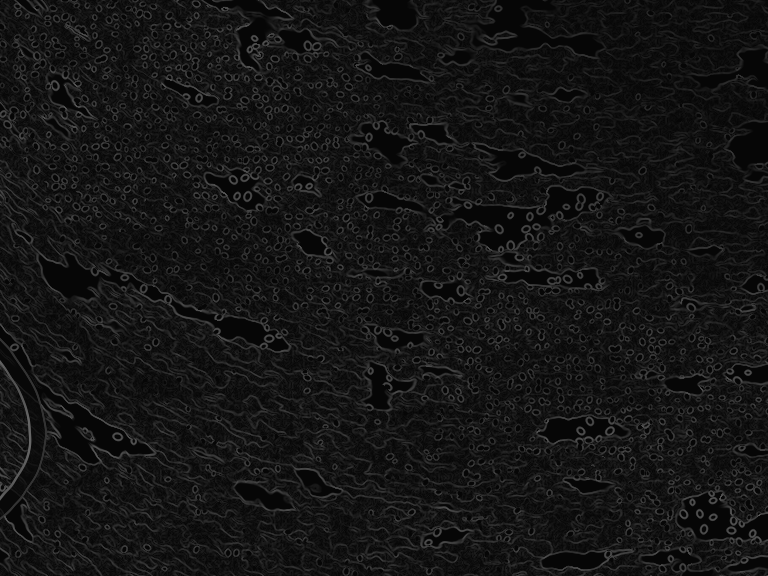
This texture is drawn by a Shadertoy shader. Its source:

```glsl
// Dark edge-filtered tissue section: ring cells, wavy fibres, black gaps and a vein.

const float EDGE_STEP = 0.0016;            // half width of the edge filter
const float EDGE_GAIN = 1.75;
const float FLOOR_TONE = 0.022;
const float PEAK_TONE = 0.34;
const float CELL_SIZE = 0.0175;
const float GAP_LEVEL = 0.37;
const vec2 CLUMP_FREQ = vec2(9.0, 21.0);
const vec2 FIBRE_FREQ = vec2(32.0, 74.0);
const float GRAIN_FREQ = 170.0;
const float GRAIN_AMOUNT = 0.36;
const float VEIN_WIDTH = 0.027;

float hash(vec2 p) {
    vec3 a = fract(p.xyx * 0.1031);
    a += dot(a, a.yzx + 33.33);
    return fract((a.x + a.y) * a.z);
}

float noise(vec2 p) {
    vec2 i = floor(p), f = fract(p);
    f = f * f * (3.0 - 2.0 * f);
    return mix(mix(hash(i), hash(i + vec2(1, 0)), f.x),
               mix(hash(i + vec2(0, 1)), hash(i + vec2(1, 1)), f.x), f.y);
}

float fbm(vec2 p, int octaves) {
    float sum = 0.0, total = 0.0, amp = 1.0;
    for (int i = 0; i < octaves; i++) {
        sum += amp * noise(p);
        total += amp;
        amp *= 0.5;
        p = p * 2.03 + 17.3;
    }
    return sum / total;
}

// Bends the layers: steep at the left, nearly level at the right
vec2 flow(vec2 p) {
    float bend = 0.42 * exp(-2.0 * p.x) + 0.07 * p.x * p.x * (1.0 - p.y);
    return vec2(p.x, p.y - bend);
}

// 1 in the fibrous areas, 0 along the diagonal band of loose cells
float fibreZone(vec2 p) {
    float band = abs(dot(p - vec2(0.50, 0.69), normalize(vec2(0.5, 0.75))));
    return smoothstep(0.10, 0.34, band + 0.22 * (noise(p * 6.0) - 0.5));
}

// Scattered oval discs
float cells(vec2 p, float density) {
    vec2 g = p / CELL_SIZE, id = floor(g);
    float cover = 0.0;
    for (int y = -1; y <= 1; y++)
    for (int x = -1; x <= 1; x++) {
        vec2 c = id + vec2(x, y);
        float pick = hash(c + 5.7);
        vec2 d = g - c - 0.15 - 0.7 * vec2(hash(c), hash(c + 41.3));
        float turn = 6.2832 * hash(c + 83.1);
        d = mat2(cos(turn), -sin(turn), sin(turn), cos(turn)) * d;
        float r = length(d * vec2(1.0, 1.35)) - mix(0.27, 0.46, hash(c + 12.9));
        cover = max(cover, step(pick, density) * (1.0 - smoothstep(-0.1, 0.1, r)));
    }
    return cover;
}

// Density of the tissue before edge filtering
float tissue(vec2 p, float fibre) {
    vec2 q = flow(p);
    vec2 ragged = q + 0.010 * (vec2(noise(p * 75.0), noise(p * 75.0 + 31.0)) - 0.5);
    float clump = fbm(ragged * CLUMP_FREQ, 3);
    float solid = smoothstep(GAP_LEVEL - 0.02, GAP_LEVEL + 0.02, clump);
    float strand = smoothstep(0.40, 0.60, fbm(ragged * FIBRE_FREQ, 2));
    float grain = fbm(p * GRAIN_FREQ, 2) - 0.5;
    float body = 0.40 + 0.36 * strand * mix(0.55, 1.0, fibre) + GRAIN_AMOUNT * grain;
    float density = mix(0.75, 0.16, fibre) * mix(0.45, 1.0, solid);
    return max(solid * body, 0.80 * cells(p, density));
}

// Signed distance to the outer wall of the vein
float veinWall(vec2 p) {
    float y = p.y - 0.24;
    float k = y < 0.0 ? 4.0 : 2.7;
    float slope = 2.0 * k * y;
    return (p.x - 0.08 + k * y * y) / sqrt(1.0 + slope * slope);
}

float line(float d, float width) {
    return 1.0 - smoothstep(0.3 * width, width, abs(d));
}

void mainImage(out vec4 fragColor, in vec2 fragCoord) {
    vec2 p = fragCoord / iResolution.y;
    float fibre = fibreZone(p);

    // Edge filter
    vec2 e = vec2(EDGE_STEP, 0.0);
    float edge = length(vec2(tissue(p + e.xy, fibre) - tissue(p - e.xy, fibre),
                             tissue(p + e.yx, fibre) - tissue(p - e.yx, fibre)));

    // Uneven contrast, faint toward the upper right
    float fade = smoothstep(0.55, 1.1, p.x) * smoothstep(0.35, 0.85, p.y);
    float gain = mix(0.78, 1.12, noise(p * 9.0)) * (1.0 - 0.38 * fade);
    float tone = FLOOR_TONE + PEAK_TONE * gain * (1.0 - exp(-EDGE_GAIN * edge));

    // Vein: dark wall between two pale lines
    float wall = veinWall(p) + 0.004 * (noise(p * 40.0) - 0.5);
    float inside = smoothstep(-VEIN_WIDTH - 0.002, -VEIN_WIDTH + 0.002, wall)
                 * (1.0 - smoothstep(-0.002, 0.002, wall));
    tone = mix(tone, 0.03 + 0.25 * (tone - FLOOR_TONE), inside);
    tone = max(tone, 0.20 * line(wall, 0.003));
    tone = max(tone, 0.46 * line(wall + VEIN_WIDTH, 0.0035) * mix(0.6, 1.0, noise(p * 30.0)));

    fragColor = vec4(vec3(tone), 1.0);
}
```
